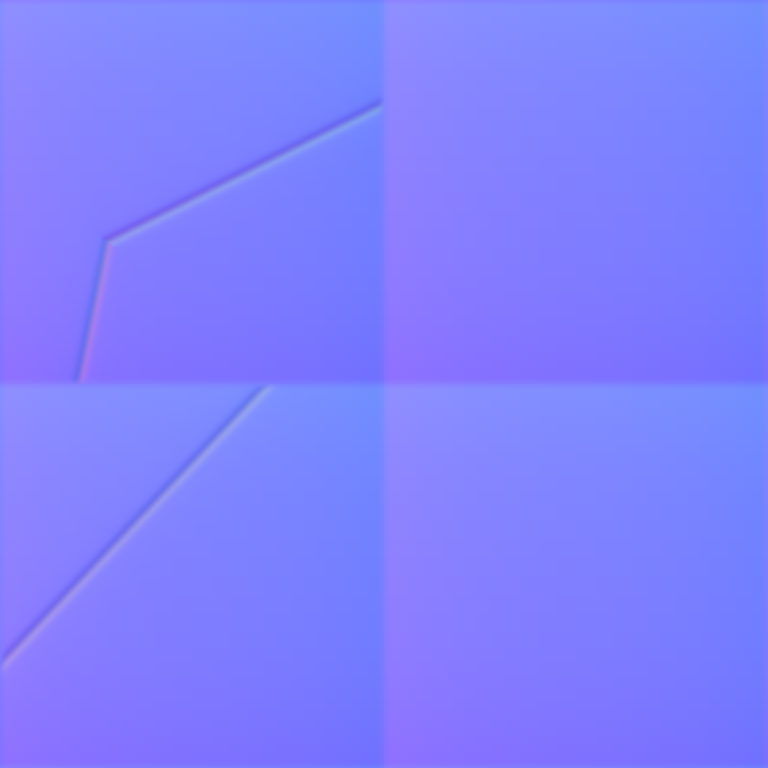
This texture map is drawn by a Shadertoy shader. Its source:

```glsl
// Tangent-space normal map: four shallow dished tiles, two on the left split by raised cracks.

const float TILES = 2.0;
const float SEAM_WIDTH = 0.010;
const float DISH_TILT = 0.064;
const float RIDGE_WIDTH = 0.0048;
const float RIDGE_TILT = 0.085;
const float BEVEL_WIDTH = 0.016;
const float BEVEL_TILT = 0.036;
const float RIDGE_SHADE = 0.09;

// Vector from the closest point of segment ab to p
vec2 fromSegment(vec2 p, vec2 a, vec2 b) {
    vec2 ab = b - a;
    float t = clamp(dot(p - a, ab) / dot(ab, ab), 0.0, 1.0);
    return p - a - ab * t;
}

vec2 shorter(vec2 a, vec2 b) {
    return dot(a, a) < dot(b, b) ? a : b;
}

// Slope of a dish, steeper towards its rim; t runs from -1 to 1
vec2 dishSlope(vec2 t, float tilt) {
    return vec2(-t.x, t.y) * (0.6 + 0.4 * t * t) * tilt;
}

// Zero on a tile border, one inside
vec2 seamFade(vec2 cell, float width) {
    vec2 border = min(cell, 1.0 - cell) / TILES;
    return smoothstep(-0.35 * width, width, border);
}

// Change of normal colour around a ridge, with a sharp crest and a soft bevel
vec3 ridge(vec2 away, float width, float bevel) {
    float d = length(away);
    float x = d / width;
    vec2 outward = vec2(away.x, -away.y) / max(d, 1e-5);
    float crest = RIDGE_TILT * x * exp(0.5 - 0.5 * x * x);
    float slope = BEVEL_TILT * exp(-d / bevel) * smoothstep(0.0, 1.0, x);
    return vec3(outward * (crest + slope), -RIDGE_SHADE * exp(-0.5 * x * x));
}

void mainImage(out vec4 fragColor, in vec2 fragCoord) {
    vec2 uv = fragCoord / iResolution.xy;
    vec2 cell = fract(uv * TILES);
    vec2 tile = floor(uv * TILES);
    vec2 fade = seamFade(cell, SEAM_WIDTH);

    // Dished tiles
    vec3 color = vec3(0.5, 0.5, 1.0);
    color.xy += dishSlope(cell * 2.0 - 1.0, DISH_TILT) * fade;

    // Bent crack in the upper tile, straight one in the lower tile
    vec2 bend = vec2(0.140, 0.685);
    vec2 bent = shorter(fromSegment(uv, vec2(0.097, 0.477), bend),
                        fromSegment(uv, bend, vec2(0.540, 0.885)));
    vec2 straight = fromSegment(uv, vec2(-0.035, 0.097), vec2(0.385, 0.538));
    vec2 away = tile.y > 0.5 ? bent : straight;
    float inLeft = 1.0 - step(0.5, tile.x);
    color += ridge(away, RIDGE_WIDTH, BEVEL_WIDTH) * inLeft * fade.x * fade.y;

    fragColor = vec4(clamp(color, 0.0, 1.0), 1.0);
}
```
